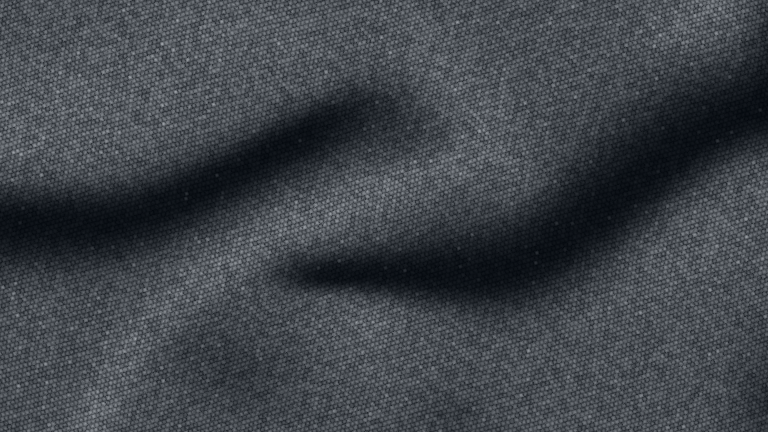
This texture is drawn by a WebGL 2 fragment shader. Its source:

```glsl
#version 300 es
precision highp float;
// Dark slate woven cloth lying in soft folds, lit from the upper left.
// Two curved shadow bands, a curved ridge and soft glows shape the light;
// a brick-offset grid of yarn bumps with cellular grain forms the weave.

#define BASE_LIGHT 0.305
#define SHADOW_DEPTH 0.80
#define RIDGE_LIGHT 0.075
#define THREADS 98.0
#define WEAVE_ANGLE 0.30
#define YARN_RELIEF 0.55
#define YARN_VARIATION 0.34
#define GRAIN 0.26
#define SPECK_LIGHT 0.09
#define COOL_TINT vec3(-0.018, 0.0, 0.022)

uniform vec2 u_resolution;
out vec4 fragColor;

float hash(vec2 cell) {
    vec3 h = fract(vec3(cell.xyx) * 0.1031);
    h += dot(h, h.yzx + 33.33);
    return fract((h.x + h.y) * h.z);
}

vec2 rotate(vec2 p, float angle) {
    float c = cos(angle), s = sin(angle);
    return vec2(c * p.x + s * p.y, c * p.y - s * p.x);
}

// Soft elliptical patch of light, tilted by angle
float glow(vec2 p, vec2 center, vec2 radii, float angle) {
    vec2 d = rotate(p - center, angle) / radii;
    return exp(-dot(d, d));
}

// Band with a separate softness above and below its centre line
float band(float offset, float above, float below) {
    float width = offset > 0.0 ? above : below;
    return exp(-pow(abs(offset) / width, 2.4));
}

// Shadow sweeping from the left edge up to the centre
float leftFold(vec2 p) {
    float line = mix(0.485, 0.755, smoothstep(0.2, 0.95, p.x));
    float above = mix(0.085, 0.070, smoothstep(0.3, 0.8, p.x));
    float below = mix(0.115, 0.095, smoothstep(0.1, 0.5, p.x));
    float fade = 1.0 - smoothstep(0.70, 1.04, p.x);
    return band(p.y - line, above, below) * fade;
}

// Shadow running from the centre to the right edge
float rightFold(vec2 p) {
    float line = 0.36 + 0.38 * smoothstep(1.1, 1.8, p.x);
    float rise = smoothstep(0.7, 1.42, p.x);
    float fall = smoothstep(1.45, 1.78, p.x);
    float above = 0.055 + 0.14 * rise - 0.06 * fall;
    float below = 0.035 + 0.085 * rise - 0.035 * fall;
    return band(p.y - line, above, below) * smoothstep(0.56, 0.76, p.x);
}

// Lit crest climbing from the lower left between the two folds
float ridge(vec2 p) {
    float decay = 1.04 * exp(-5.2 * p.x);
    float slope = 0.31 + 5.2 * decay;
    float dist = (p.y - 0.30 - 0.31 * p.x + decay) / sqrt(1.0 + slope * slope);
    return band(dist, 0.05, 0.055) * (1.0 - smoothstep(0.95, 1.25, p.x));
}

float clothLight(vec2 p) {
    float light = BASE_LIGHT + RIDGE_LIGHT * ridge(p);

    // Raised areas
    light += 0.060 * glow(p, vec2(0.16, 0.74), vec2(0.40, 0.15), 0.30);
    light += 0.035 * glow(p, vec2(0.60, 0.93), vec2(0.30, 0.10), -0.20);
    light += 0.055 * glow(p, vec2(1.08, 0.76), vec2(0.26, 0.09), -1.0);
    light += 0.070 * glow(p, vec2(1.22, 0.54), vec2(0.12, 0.06), 0.70);
    light += 0.080 * glow(p, vec2(1.62, 0.96), vec2(0.13, 0.08), 0.50);
    light += 0.035 * glow(p, vec2(1.60, 0.43), vec2(0.25, 0.12), 0.60);
    light += 0.050 * glow(p, vec2(0.85, 0.24), vec2(0.10, 0.11), 0.0);

    // Hollows
    light -= 0.085 * glow(p, vec2(0.54, 0.14), vec2(0.18, 0.11), -0.40);
    light -= 0.070 * glow(p, vec2(0.93, 0.71), vec2(0.14, 0.08), -0.40);
    light -= 0.070 * glow(p, vec2(1.05, 0.02), vec2(0.10, 0.09), 0.0);
    light -= 0.130 * glow(p, vec2(1.80, 0.06), vec2(0.10, 0.17), 0.0);
    light -= 0.140 * glow(p, vec2(1.80, 0.90), vec2(0.07, 0.13), 0.0);

    light *= 1.0 - SHADOW_DEPTH * leftFold(p);
    return light * (1.0 - SHADOW_DEPTH * rightFold(p));
}

// Relative yarn brightness in x, rare bright fibres in y
vec2 weave(vec2 p) {
    vec2 bend = 0.006 * vec2(sin(7.0 * p.y + 3.0 * p.x), sin(6.0 * p.x - 4.0 * p.y));
    vec2 q = rotate(p + bend, WEAVE_ANGLE) * THREADS;
    q.x += 0.5 * mod(floor(q.y), 2.0);
    vec2 cell = floor(q), f = fract(q) - 0.5;
    float yarn = cos(3.14159 * f.x) * cos(3.14159 * f.y);
    float tone = hash(cell + 300.0);
    float grain = hash(floor(q * 2.3) + 700.0);
    float relief = YARN_RELIEF * (yarn - 0.405) + YARN_VARIATION * (tone - 0.5);
    float speck = smoothstep(0.975, 1.0, tone) * yarn;
    return vec2(1.0 + relief + GRAIN * (grain - 0.5), speck);
}

void main() {
    vec2 p = gl_FragCoord.xy / u_resolution.y;
    vec2 cloth = weave(p);
    float light = clothLight(p) * cloth.x + SPECK_LIGHT * cloth.y;
    fragColor = vec4(clamp(light + COOL_TINT, 0.0, 1.0), 1.0);
}
```
